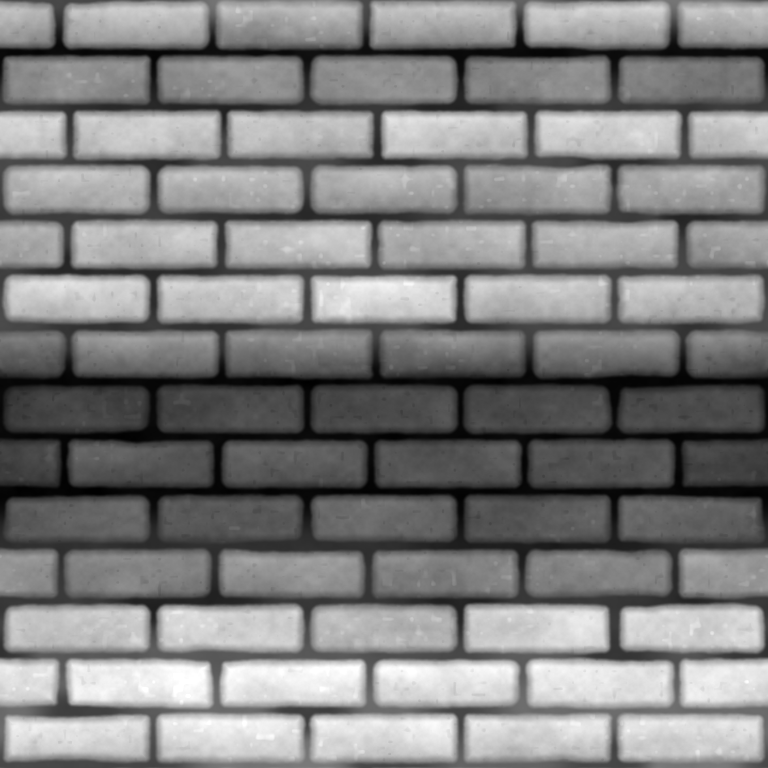
This texture map is drawn by a Shadertoy shader. Its source:

```glsl
// Seamless grey height map of a worn brick wall: 14 courses of 5 bricks.
// Each brick is a rounded box distance with soft edges; courses carry their own
// tone and tilt, and wrapping value noise adds chips, stains, pits and grain.

const float ROWS = 14.0;
const float COLS = 5.0;
const float HALF_GAP = 0.0043;
const float ROW_OFFSET = 0.003;

// Course values, listed from the bottom course upwards.
const float FACE_TONE[14] = float[14](0.88, 0.93, 0.79, 0.54, 0.40, 0.32, 0.25,
                                      0.45, 0.77, 0.70, 0.67, 0.77, 0.51, 0.66);
const float FACE_TILT[14] = float[14](0.24, 0.14, 0.08, 0.10, 0.03, 0.07, -0.04,
                                      0.42, 0.26, 0.15, 0.16, 0.18, 0.03, 0.38);
const float BED_TONE[14] = float[14](0.46, 0.42, 0.35, 0.22, 0.19, 0.02, 0.03,
                                     0.02, 0.28, 0.27, 0.24, 0.28, 0.23, 0.05);

float hash(vec2 p) {
    return fract(sin(dot(p, vec2(127.1, 311.7))) * 43758.5453);
}

// Value noise that wraps after a whole number of cells.
float wrapNoise(vec2 uv, vec2 cells, float seed) {
    vec2 p = uv * cells;
    vec2 i = floor(p);
    vec2 f = p - i;
    f = f * f * (3.0 - 2.0 * f);
    vec2 a = mod(i, cells) + seed;
    vec2 b = mod(i + 1.0, cells) + seed;
    return mix(mix(hash(a), hash(vec2(b.x, a.y)), f.x),
               mix(hash(vec2(a.x, b.y)), hash(b), f.x), f.y);
}

float wrapFbm(vec2 uv, vec2 cells, float seed) {
    float sum = 0.0;
    float weight = 0.5;
    for (int octave = 0; octave < 4; octave++) {
        sum += weight * wrapNoise(uv, cells, seed + float(octave) * 7.3);
        cells *= 2.0;
        weight *= 0.5;
    }
    return sum / 0.9375;
}

float roundBox(vec2 p, vec2 halfSize, float radius) {
    vec2 q = abs(p) - halfSize + radius;
    return length(max(q, 0.0)) + min(max(q.x, q.y), 0.0) - radius;
}

// Joint position of a course, as a fraction of one brick.
float courseShift(float row) {
    float jitter = 0.08 * (hash(vec2(row, 4.7)) - 0.5);
    return mod(row, 2.0) * (0.42 + jitter);
}

// Distance to the brick edge, with uneven corners, chips and eroded stretches.
float brickDistance(vec2 uv, vec2 local, vec2 brickId) {
    vec2 pitch = 1.0 / vec2(COLS, ROWS);
    float narrowing = 0.0012 * hash(brickId + 2.1);
    float radius = mix(0.006, 0.015, hash(brickId + 5.9));
    float d = roundBox(local * pitch, 0.5 * pitch - HALF_GAP - narrowing, radius);
    d += 0.0035 * (wrapFbm(uv, vec2(45.0, 56.0), 3.0) - 0.5);
    d += 0.003 * smoothstep(0.6, 0.95, wrapNoise(uv, vec2(11.0, 14.0), 17.0));
    return d;
}

// Stains, grain, dark pits and pale flakes on the brick faces.
float faceWear(vec2 uv) {
    float stain = wrapFbm(uv, vec2(12.0, 22.0), 23.0) - 0.5;
    float grain = wrapFbm(uv, vec2(90.0), 31.0) - 0.5;
    float pits = smoothstep(0.80, 0.98, wrapNoise(uv, vec2(130.0), 41.0));
    float flakes = smoothstep(0.72, 0.98, wrapNoise(uv, vec2(110.0), 53.0));
    float patches = smoothstep(0.45, 0.8, wrapNoise(uv, vec2(9.0, 17.0), 61.0));
    return 0.20 * stain + 0.10 * grain - 0.06 * pits * (1.0 - patches)
         + 0.09 * flakes * patches;
}

void mainImage(out vec4 fragColor, in vec2 fragCoord) {
    vec2 uv = fragCoord / iResolution.xy;
    uv.y = fract(uv.y - ROW_OFFSET);

    // Running bond layout
    float row = min(floor(uv.y * ROWS), ROWS - 1.0);
    float along = uv.x * COLS - courseShift(row);
    vec2 brickId = vec2(mod(floor(along), COLS), row);
    vec2 local = vec2(fract(along), uv.y * ROWS - row) - 0.5;
    int course = int(row);
    float d = brickDistance(uv, local, brickId);

    // Brick face
    float face = FACE_TONE[course] + FACE_TILT[course] * local.y;
    face += 0.12 * (hash(brickId + 8.3) - 0.5);
    face += 0.10 * (hash(brickId + 12.7) - 0.5) * local.x;
    face += faceWear(uv) * (0.45 + 0.65 * FACE_TONE[course]);
    face *= mix(0.82, 1.0, smoothstep(0.0, -0.012, d));

    // Mortar, blended from the bed below to the bed above
    float bed = mix(BED_TONE[course], BED_TONE[(course + 1) % 14],
                    smoothstep(0.1, 0.9, local.y + 0.5));
    float blot = smoothstep(0.4, 0.85, wrapNoise(uv, vec2(10.0, 14.0), 71.0));
    bed *= 1.0 - 0.4 * blot;
    bed += 0.05 * (wrapFbm(uv, vec2(40.0), 83.0) - 0.5);

    // Crisp arris plus a soft shoulder
    float cover = 0.6 * smoothstep(0.0035, -0.0025, d)
                + 0.4 * smoothstep(0.0050, -0.0100, d);
    float tone = clamp(mix(bed, face, cover), 0.0, 1.0);
    fragColor = vec4(vec3(tone), 1.0);
}
```
